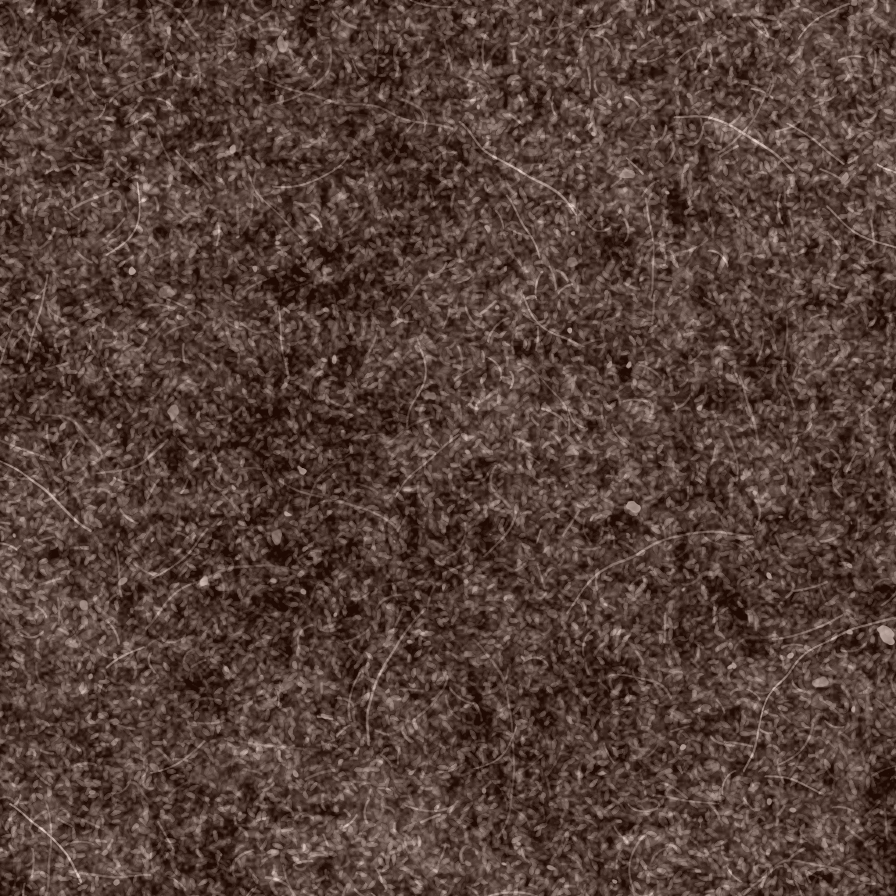
This texture is drawn by a WebGL 1 fragment shader. Its source:

```glsl
precision highp float;
// Dark, crumbly garden soil strewn with root fibres and a few pale stones.
// Soft cellular crumbs and value noise give the ground its tone; curved
// strands and pebbles are scattered over it, one per cell of several grids.

uniform vec2 u_resolution;

float hash(vec2 p) {
  return fract(sin(dot(p, vec2(127.1, 311.7))) * 43758.5453);
}

vec2 hash2(vec2 p) {
  return vec2(hash(p), hash(p + 57.3));
}

float noise(vec2 p) {
  vec2 i = floor(p), f = fract(p);
  f = f * f * (3.0 - 2.0 * f);
  return mix(mix(hash(i), hash(i + vec2(1.0, 0.0)), f.x),
             mix(hash(i + vec2(0.0, 1.0)), hash(i + 1.0), f.x), f.y);
}

vec2 rotate(vec2 p, float angle) {
  float c = cos(angle), s = sin(angle);
  return vec2(c * p.x + s * p.y, c * p.y - s * p.x);
}

// Smoothly blended cells, each an elongated crumb with its own tone.
float crumbs(vec2 p) {
  vec2 base = floor(p);
  float total = 0.0, weights = 0.0001;
  for (int y = -1; y <= 1; y++) {
    for (int x = -1; x <= 1; x++) {
      vec2 cell = base + vec2(float(x), float(y));
      vec2 d = rotate(p - cell - hash2(cell), 6.283 * hash(cell + 11.7));
      d *= vec2(0.65, 1.5);
      float weight = exp(-26.0 * dot(d, d));
      float tone = hash(cell + 23.9);
      total += weight * tone * tone;
      weights += weight;
    }
  }
  // Sparse spots between crumbs fall into shade.
  return total / weights - 0.2 * (1.0 - smoothstep(0.0, 0.14, weights));
}

// Curved fibres: reach is the half length in cells, width is in canvas units.
float strands(vec2 uv, float count, float reach, float width, float density) {
  vec2 p = uv * count, base = floor(p);
  float mark = 0.0;
  for (int y = -1; y <= 1; y++) {
    for (int x = -1; x <= 1; x++) {
      vec2 cell = base + vec2(float(x), float(y));
      vec2 id = cell + count * 1.37;
      vec2 d = rotate(p - cell - hash2(id), 6.283 * hash(id + 3.1));
      float halfLength = reach * mix(0.35, 1.0, hash(id + 7.7));
      float bend = (hash(id + 13.3) - 0.5) * 0.9 / reach;
      float across = (d.y - bend * d.x * d.x) / sqrt(1.0 + 4.0 * bend * bend * d.x * d.x);
      float dist = length(vec2(max(abs(d.x) - halfLength, 0.0), across)) / count;
      float line = 1.0 - smoothstep(width * 0.4, width + 0.001, dist);
      float present = step(hash(id + 19.1), density);
      mark = max(mark, line * present * mix(0.4, 1.0, hash(id + 29.5)));
    }
  }
  return mark;
}

// Rare pale stones with uneven outlines, mostly tiny.
float pebbles(vec2 uv) {
  vec2 p = uv * 22.0, base = floor(p);
  float mark = 0.0;
  for (int y = -1; y <= 1; y++) {
    for (int x = -1; x <= 1; x++) {
      vec2 cell = base + vec2(float(x), float(y));
      vec2 d = rotate(p - cell - hash2(cell + 71.0), 6.283 * hash(cell + 37.0));
      float radius = 0.045 + 0.17 * pow(hash(cell + 41.0), 9.0);
      float dist = length(d * vec2(0.8, 1.25)) + 0.09 * (noise(p * 9.0) - 0.5);
      float stone = 1.0 - smoothstep(radius - 0.02, radius + 0.03, dist);
      float present = step(hash(cell + 43.0), 0.4);
      mark = max(mark, stone * present * mix(0.45, 1.0, hash(cell + 47.0)));
    }
  }
  return mark;
}

void main() {
  vec2 uv = gl_FragCoord.xy / u_resolution.y;
  vec2 wander = vec2(noise(uv * 24.0), noise(uv * 24.0 + 31.0)) - 0.5;
  vec2 warped = uv + 0.012 * wander;

  // Ground: broad patches, clumps, crumbs, then grit.
  float patches = 0.6 * noise(uv * 5.0 + 2.0) + 0.4 * noise(warped * 13.0);
  float tone = 0.393 + 0.18 * (patches - 0.5);
  tone += 0.11 * (noise(warped * 36.0) - 0.5);
  tone += 0.14 * (crumbs(warped * 72.0) - 0.3);
  tone += 0.22 * (crumbs(uv * 138.0 + 9.0) - 0.3);
  tone += 0.2 * (noise(uv * 250.0) - 0.5);
  tone -= 0.09 * smoothstep(0.6, 0.9, noise(warped * 50.0 + 17.0));

  // Litter: chips, short fibres and long roots.
  float litter = 0.16 * strands(uv, 58.0, 0.38, 0.0014, 0.8);
  litter = max(litter, 0.21 * strands(warped, 32.0, 0.5, 0.0011, 0.7));
  litter = max(litter, 0.26 * strands(warped, 13.0, 0.7, 0.001, 0.4));
  litter = max(litter, 0.32 * strands(warped, 5.0, 0.65, 0.0012, 0.35));
  tone += litter * (0.6 + 0.8 * patches);

  float stone = pebbles(uv);
  tone = mix(tone, 0.78 + 0.2 * (noise(uv * 120.0) - 0.5), 0.8 * stone);

  tone = clamp(tone, 0.12, 0.95);
  gl_FragColor = vec4(tone + vec3(0.0, -0.08, -0.11), 1.0);
}
```
